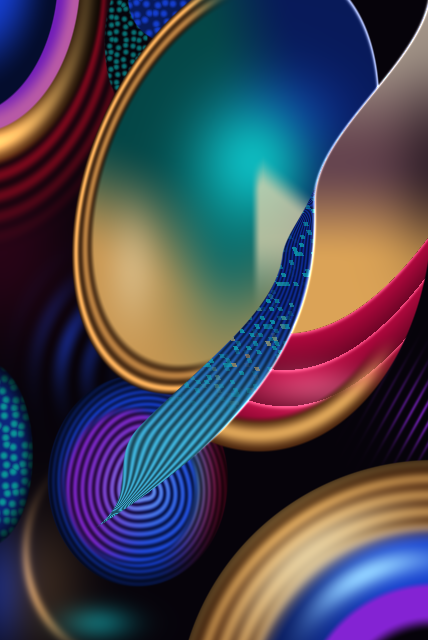
A WebGL 2 fragment shader for this background:

```glsl
#version 300 es
precision highp float;
uniform vec2 u_resolution;
out vec4 outColor;

const vec3 INK = vec3(.025, .012, .04);
const vec3 GOLD = vec3(.86, .64, .34);
const vec3 BROWN = vec3(.24, .1, .03);
const vec3 CREAM = vec3(.9, .84, .68);
const vec3 TEAL = vec3(.02, .34, .34);
const vec3 CYAN = vec3(.05, .72, .74);
const vec3 BLUE = vec3(.08, .24, .8);
const vec3 NAVY = vec3(.03, .1, .35);
const vec3 VIOLET = vec3(.45, .12, .72);
const vec3 CRIMSON = vec3(.72, .03, .25);

float hash(vec2 p) { return fract(sin(dot(p, vec2(127.1, 311.7))) * 43758.5); }
float ramp(float a, float b, float x) {
  float t = clamp((x - a) / (b - a), 0., 1.);
  return t * t * (3. - 2. * t);
}
float fill(float d, float aa) { return ramp(aa, -aa, d); }
float line(float d, float w) { return exp(-d * d / (w * w)); }
float wave(float x) { return .5 + .5 * sin(x); }
float glow(vec2 p, float x, float y, float w, float h) {
  return exp(-pow((p.x - x) / w, 2.) - pow((p.y - y) / h, 2.));
}
float ellipse(vec2 p, vec2 c, vec2 r) { return (length((p - c) / r) - 1.) * min(r.x, r.y); }

// Scales around scattered centres
vec3 scales(vec2 p, vec3 dark, vec3 light) {
  float d = 2.;
  for (int k = 0; k < 9; k++) {
    vec2 id = floor(p) + vec2(k % 3 - 1, k / 3 - 1);
    d = min(d, length(id + .2 + .6 * vec2(hash(id), hash(id + 19.)) - p));
  }
  return mix(light, dark, ramp(.1, .6, d));
}

// S curve shared by the ribbon and both bowls
float sweepX(float y) {
  return .735 + .27 * ramp(1.03, 1.53, y) - 1.03 * pow(max(1. - y, 0.), 2.3);
}
float ribbonWidth(float y) {
  return (.13 * ramp(.9, .5, y) + .07 * ramp(1.08, .9, y)) * ramp(.25, .5, y);
}

vec3 backdrop(vec2 p) {
  vec3 c = INK + CRIMSON * .18 * glow(p, 0., .92, .16, .2);
  c += BLUE * .5 * wave(length(p - vec2(.42, .6)) * 95.) * glow(p, .17, .7, .08, .11);
  float streak = pow(wave((p.y - 1.8 * p.x) * 130.), 4.);
  c += VIOLET * .8 * streak * glow(p, 1., .53, .09, .09);
  float curl = ellipse(p, vec2(.27, .21), vec2(.21, .25));
  c += GOLD * (.6 * line(curl, .012) + .2) * glow(p, .1, .13, .1, .16);
  return c + TEAL * glow(p, .23, .04, .08, .04) + NAVY * glow(p, 0., .12, .06, .15);
}

vec3 cornerRings(vec2 p, vec3 under, float aa) {
  float r = length((p - vec2(-.06, 1.56)) / vec2(1., 1.5));
  vec3 red = CRIMSON * vec3(.6, .6, .25) * (.2 + .8 * wave(r * 210. + 9. * p.y));
  vec3 c = mix(under, red + INK, ramp(.45, .32, r));
  vec3 gold = mix(BROWN, GOLD, line(r - .268, .02)) * ramp(.32, -.05, p.x) * 1.4;
  c = mix(c, gold, fill(r - .3, .008));
  c = mix(c, mix(VIOLET, vec3(.72, .35, .65), ramp(.2, .24, r)), fill(r - .248, aa));
  return mix(c, mix(BLUE, NAVY * .5, ramp(.06, .19, r)), fill(r + .12 * p.x - .212, aa));
}

vec3 swirlBall(vec2 p, float edge) {
  vec2 q = (p - vec2(.335, .36)) / vec2(.17, .2);
  float r = length(q), a = atan(q.y, q.x);
  float threads = wave(r * 62. + 2. * a + 1.5 * sin(3. * a));
  vec3 c = mix(VIOLET, BLUE, ramp(-.5, .5, q.x - .5 * q.y)) * (.4 + .6 * threads);
  c = mix(c, vec3(.5, .75, 1.), .65 * threads * exp(-4. * r * r));
  vec3 shell = mix(BLUE * .8, CRIMSON * .7, ramp(.36, .54, p.x));
  shell = mix(shell, CYAN, .6 * glow(p, .43, .37, .05, .1));
  shell *= .6 + .5 * wave(r * 85. + 5. * a);
  return mix(c, shell, ramp(.8, .95, r + .2 * q.x)) * (1. - .65 * ramp(-.05, 0., edge));
}

vec3 lowerRings(vec2 p, float r) {
  float sheen = glow(p, .72, .2, .2, .22);
  vec3 c = mix(BROWN, GOLD, .25 + .4 * wave(r * 160.) + .35 * sheen);
  c = mix(c, CREAM, .8 * sheen * ramp(.58, .48, r));
  c = mix(c, mix(NAVY, BLUE, ramp(.6, .95, p.x)), ramp(.46, .4, r));
  c = mix(c, vec3(.55, .8, 1.), line(r - .37, .035) * glow(p, .85, .16, .16, .14));
  c = mix(c, VIOLET * 1.15, ramp(.32, .3, r));
  return mix(c, INK, ramp(.24, .2, r)) * ramp(.64, .55, r);
}

vec3 rightBowl(vec2 p, float rim, float aa) {
  float x = p.x - .69, depth = .719 + .1 * x + 2. * x * x - p.y;
  vec3 c = mix(GOLD, vec3(.4, .27, .31), ramp(.88, 1.12, p.y));
  c = mix(c, vec3(.66, .6, .55), ramp(1.12, 1.4, p.y));
  c = mix(c, INK, .5 * glow(p, 1.02, 1.1, .1, .22));
  float fold = fract(depth / .085);
  vec3 bands = mix(CRIMSON, CRIMSON * .6, fold) + .25 * line(fold, .08);
  c = mix(c, bands + .22 * glow(p, .74, .59, .14, .05), fill(-depth, aa));
  vec3 lip = mix(BROWN, GOLD, line(rim + .027, .017));
  return mix(c, lip, ramp(-.06, -.045, rim) * ramp(.72, .55, p.y));
}

vec3 leftBowl(vec2 p, float rim) {
  vec3 c = mix(TEAL * .8, NAVY, ramp(.5, .72, p.x + .2 * p.y - .26));
  c = mix(c, GOLD * .92, ramp(1.18, .85, p.y + .45 * p.x - .135));
  c = mix(c, TEAL * 1.2, .9 * glow(p, .54, .97, .13, .26));
  c = mix(c, BLUE, .4 * glow(p, .68, 1.23, .14, .11));
  c = mix(c, CYAN, glow(p, .59, 1.12, .13, .14));
  c = mix(c, CREAM, .45 * glow(p, .31, .87, .06, .13));
  float wedge = ramp(.585, .61, p.x) * ramp(0., .08, 1.14 - p.y - .8 * abs(p.x - .615));
  c = mix(c, CREAM, .75 * wedge * ramp(.75, .95, p.y));
  // Rolled metal lip
  vec3 lip = BROWN * .5 + GOLD * (line(rim + .009, .006) + .7 * line(rim + .029, .008));
  float side = ramp(.56, .42, p.x);
  c = mix(c, lip, ramp(-.05, -.035, rim) * side);
  return c + .8 * line(rim, .004) * (1. - side);
}

vec3 ribbon(vec2 p, float across) {
  vec3 c = mix(vec3(.22, .62, .76), NAVY * 1.5, ramp(.45, .8, p.y));
  c *= .5 + .6 * wave(across * 55. + p.y * 30.);
  vec2 id = floor(vec2(p.x + .4 * p.y, p.y) * 100.);
  float warm = step(.6, hash(id + 7.)) * glow(p, .58, .66, .1, .12);
  return mix(c, mix(CYAN, GOLD, warm), .7 * ramp(.7, 1., hash(id)) * ramp(.5, .68, p.y));
}

void main() {
  vec2 p = gl_FragCoord.xy / u_resolution * vec2(1., 1.5);
  float aa = 1. / u_resolution.x;
  vec3 c = cornerRings(p, backdrop(p), aa);

  // Scaled forms, ball and lower rings
  float d = ellipse(p, vec2(.295, 1.4), vec2(.05, .14));
  c = mix(c, scales(p * 60., INK, CYAN * .6), fill(d, aa));
  d = ellipse(p, vec2(.4, 1.5), vec2(.1));
  c = mix(c, scales(p * 48., NAVY, BLUE), fill(d, aa));
  d = ellipse(p, vec2(-.03, .435), vec2(.107, .215));
  c = mix(c, scales(p * 45., BLUE * .6, CYAN * .8) * ramp(.02, -.04, d), fill(d, aa));
  d = ellipse(p, vec2(.322, .373), vec2(.21, .248));
  c = mix(c, swirlBall(p, d), fill(d, aa));
  d = length(p - vec2(1.015, -.18));
  c = mix(c, lowerRings(p, d), fill(d - .602, aa));

  // Bowls meeting at the sweep
  float s = p.x - sweepX(p.y);
  d = ellipse(vec2(p.x, min(p.y, 1.012)), vec2(.605, 1.012), vec2(.405, .57));
  c = mix(c, rightBowl(p, d, aa), fill(max(d, -s), aa));
  d = ellipse(p - vec2(.25 * p.y - .27, 0.), vec2(.527, 1.08), vec2(.336, .504));
  c = mix(c, leftBowl(p, d), fill(max(d, s), aa));

  // Ribbon and its bright edge
  float w = ribbonWidth(p.y);
  float inside = fill(max(s, -s - w), aa) * ramp(.26, .28, p.y);
  c = mix(c, ribbon(p, 1. + s / max(w, .001)), inside);
  c += .6 * line(s, .0035) * ramp(.4, .55, p.y);
  outColor = vec4(clamp(c, 0., 1.), 1.);
}
```
